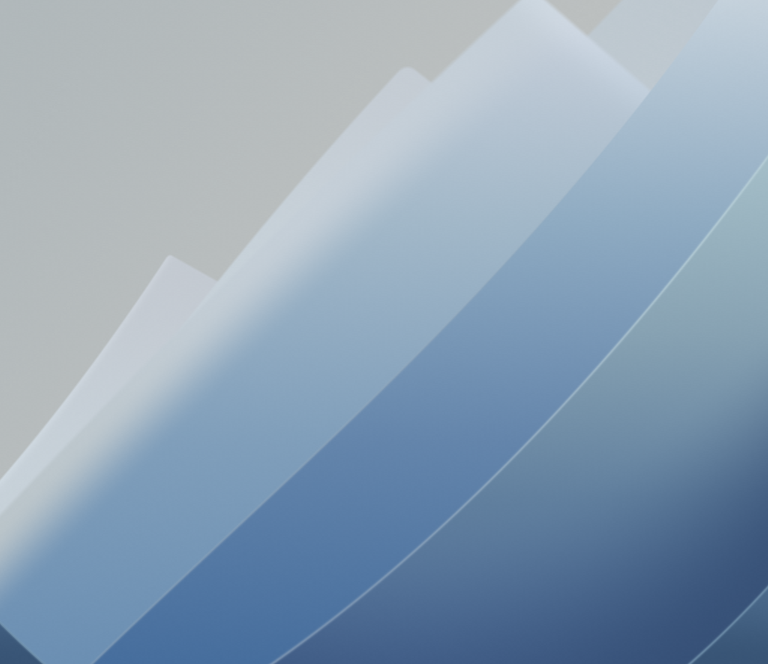
Write a Shadertoy shader that draws this background.

```glsl
// Overlapping translucent sheets rising to the right against a soft grey wall.
// Each sheet lies below a bowed curve, is filled by a vertical colour ramp,
// and is painted back to front with soft outlines and thin lit rims.

float hash(vec2 p) {
    return fract(sin(dot(p, vec2(127.1, 311.7))) * 43758.5453);
}

// Cubic through three points; bend adds an S shape that keeps the points fixed.
float curve(float x, vec2 a, vec2 b, vec2 c, float bend) {
    float slopeAB = (b.y - a.y) / (b.x - a.x);
    float slopeBC = (c.y - b.y) / (c.x - b.x);
    float bow = (slopeBC - slopeAB) / (c.x - a.x);
    float da = x - a.x, db = x - b.x, dc = x - c.x;
    return a.y + da * (slopeAB + db * (bow + bend * dc));
}

float line(float x, vec2 point, float slope) {
    return point.y + slope * (x - point.x);
}

float smoothMin(float a, float b, float radius) {
    float h = max(radius - abs(a - b), 0.0) / radius;
    return min(a, b) - 0.25 * radius * h * h;
}

// Four evenly spaced colours, t from 0 to 1.
vec3 ramp(float t, vec3 c0, vec3 c1, vec3 c2, vec3 c3) {
    float s = clamp(t, 0.0, 1.0) * 3.0;
    vec3 low = mix(c0, c1, clamp(s, 0.0, 1.0));
    vec3 mid = mix(low, c2, clamp(s - 1.0, 0.0, 1.0));
    return mix(mid, c3, clamp(s - 2.0, 0.0, 1.0));
}

// Coverage of the area below an outline; h is the height above it.
float below(float h, float softness) {
    float s = softness + 0.7 * fwidth(h);
    return 1.0 - smoothstep(-s, s, h);
}

float rim(float h, float width) {
    float d = h / max(width, fwidth(h));
    return exp(-d * d);
}

void mainImage(out vec4 fragColor, in vec2 fragCoord) {
    vec2 uv = fragCoord / iResolution.xy;
    float x = uv.x, y = uv.y;

    // Heights above each outline
    float farH = y - line(x, vec2(0.775, 0.958), 1.2);
    float leftSide = curve(x, vec2(0.0, 0.277), vec2(0.143, 0.488), vec2(0.219, 0.616), 0.0);
    float leftH = y - smoothMin(leftSide, line(x, vec2(0.219, 0.618), -0.65), 0.01);
    float middleSide = curve(x, vec2(0.28, 0.571), vec2(0.365, 0.691), vec2(0.521, 0.895), 0.0);
    float middleH = y - smoothMin(middleSide, line(x, vec2(0.53, 0.904), -0.9), 0.025);
    float mainSide = curve(x, vec2(0.0, 0.224), vec2(0.28, 0.558), vec2(0.677, 1.0), 0.0);
    float mainTop = line(x, vec2(0.71, 1.0), -1.0);
    float mainH = y - smoothMin(mainSide, mainTop, 0.03);
    float blueH = y - curve(x, vec2(0.12, 0.0), vec2(0.521, 0.44), vec2(0.935, 1.0), 0.45);
    float frontH = y - curve(x, vec2(0.354, 0.0), vec2(0.612, 0.247), vec2(1.0, 0.764), 0.0);
    float cornerH = y - curve(x, vec2(0.898, 0.0), vec2(0.95, 0.056), vec2(1.0, 0.116), 0.0);

    // Wall
    vec3 color = mix(vec3(0.69, 0.72, 0.73), vec3(0.735, 0.75, 0.75),
                     smoothstep(-0.1, 0.9, x + 0.6 * (1.0 - y)));

    // Pale sheets behind
    color = mix(color, vec3(0.745, 0.785, 0.815), below(farH, 0.003));
    vec3 leftColor = mix(vec3(0.78, 0.82, 0.85), vec3(0.765, 0.79, 0.82), smoothstep(0.25, 0.62, y));
    leftColor += 0.03 * rim(y - leftSide, 0.012);
    color = mix(color, leftColor, below(leftH, 0.001));
    vec3 middleColor = mix(vec3(0.78, 0.82, 0.85), vec3(0.77, 0.80, 0.83), smoothstep(0.6, 0.9, y));
    color = mix(color, middleColor, below(middleH, 0.002));

    // Main sheet, fading to a frosted band along its left side
    vec3 mainColor = ramp(y, vec3(0.42, 0.56, 0.70), vec3(0.50, 0.62, 0.73),
                          vec3(0.635, 0.72, 0.785), vec3(0.79, 0.82, 0.86));
    vec3 frost = mix(vec3(0.73, 0.77, 0.79), vec3(0.77, 0.81, 0.845), smoothstep(0.15, 0.7, y));
    mainColor = mix(frost, mainColor, smoothstep(0.015, 0.16, mainSide - y));
    mainColor += 0.035 * rim(y - mainTop, 0.05);
    color = mix(color, mainColor, below(mainH, 0.004));

    // Blue sheet with a faint grey rim
    vec3 blueColor = ramp(y, vec3(0.275, 0.43, 0.615), vec3(0.39, 0.52, 0.67),
                          vec3(0.56, 0.67, 0.76), vec3(0.77, 0.82, 0.86));
    color = mix(color, blueColor, below(blueH, 0.0005));
    color = mix(color, vec3(0.60, 0.67, 0.73), 0.4 * rim(blueH, 0.003) * (1.0 - smoothstep(0.3, 0.9, y)));

    // Front sheet, darkening toward the lower right corner
    vec3 frontColor = ramp(y / 0.75, vec3(0.29, 0.41, 0.58), vec3(0.38, 0.50, 0.62),
                           vec3(0.53, 0.635, 0.70), vec3(0.64, 0.74, 0.78));
    float shade = 0.85 * (1.0 - smoothstep(0.0, 0.4, cornerH));
    frontColor = mix(frontColor, vec3(0.20, 0.30, 0.45), shade);
    color = mix(color, frontColor, below(frontH, 0.0005));
    vec3 frontRim = mix(vec3(0.53, 0.62, 0.72), vec3(0.73, 0.82, 0.85), smoothstep(0.0, 0.7, y));
    color = mix(color, frontRim, 0.7 * rim(frontH, 0.003));

    // Corner sheet
    vec3 cornerColor = mix(vec3(0.22, 0.33, 0.46), vec3(0.29, 0.41, 0.54), smoothstep(0.0, 0.12, y));
    color = mix(color, cornerColor, below(cornerH, 0.0005));
    color = mix(color, vec3(0.47, 0.60, 0.70), 0.7 * rim(cornerH, 0.003));

    // Fine grain against banding
    color += 0.006 * (hash(floor(uv * 512.0)) - 0.5);
    fragColor = vec4(color, 1.0);
}
```
